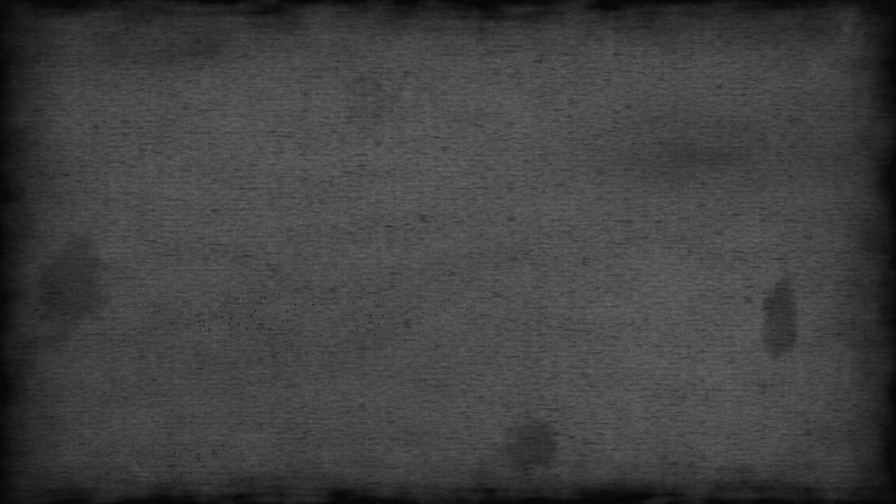
Reproduce this texture procedurally as a Shadertoy shader.

```glsl
// Worn charcoal cloth with dark, scuffed borders and a few faint blotches.
// Exponential edge falloff times soft stains, mottled with gradient noise;
// stretched noise gives broken threads and scratches, hashed cells the flecks.

#define CLOTH_TONE 0.312
#define EDGE_WIDTHS vec4(0.088, 0.076, 0.050, 0.055) // left, right, bottom, top
#define EDGE_FLOOR 0.10
#define EDGE_RAGGED 0.022
#define MOTTLE 0.13
#define THREAD_ROWS 92.0
#define THREAD_DEPTH 0.045
#define GRAIN_DEPTH 0.19
#define SCRATCH_DEPTH 0.20
#define FLECK_DEPTH 0.50

float hash(vec2 p) {
    vec3 q = fract(p.xyx * vec3(0.1031, 0.1030, 0.0973));
    q += dot(q, q.yzx + 33.33);
    return fract((q.x + q.y) * q.z);
}

vec2 gradient(vec2 cell) {
    float angle = 6.2832 * hash(cell);
    return vec2(cos(angle), sin(angle));
}

// Gradient noise, roughly -0.7 to 0.7
float noise(vec2 p) {
    vec2 i = floor(p), f = fract(p);
    vec2 u = f * f * f * (f * (f * 6.0 - 15.0) + 10.0);
    vec2 e = vec2(1.0, 0.0);
    float low = mix(dot(gradient(i), f), dot(gradient(i + e), f - e), u.x);
    float high = mix(dot(gradient(i + e.yx), f - e.yx),
                     dot(gradient(i + 1.0), f - 1.0), u.x);
    return mix(low, high, u.y);
}

float fbm(vec2 p) {
    float sum = 0.0, amp = 0.6;
    for (int i = 0; i < 5; i++) {
        sum += amp * noise(p);
        p = mat2(1.6, 1.2, -1.2, 1.6) * p + 17.3;
        amp *= 0.6;
    }
    return sum;
}

// Soft gaussian patch
float smudge(vec2 p, vec2 centre, vec2 radius) {
    vec2 q = (p - centre) / radius;
    return exp(-dot(q, q));
}

// Blotch with a frayed, gradual outline
float blotch(vec2 p, vec2 centre, vec2 radius, float wobble) {
    float d = length((p - centre) / radius) + wobble;
    return (1.0 - smoothstep(0.55, 1.2, d)) * (1.0 + 0.6 * wobble);
}

// Small slanted marks scattered along rows
float flecks(vec2 p, vec2 cells, float chance) {
    vec2 g = p * cells, id = floor(g);
    vec2 jitter = vec2(hash(id + 3.1), hash(id + 8.7)) - 0.5;
    vec2 q = fract(g) - 0.5 - 0.45 * jitter;
    q.x += q.y * 0.9 * jitter.x;
    float mark = 1.0 - smoothstep(0.08, 0.30, length(q));
    return mark * step(1.0 - chance, hash(id + 41.0));
}

// Darkening towards the four scuffed borders
float borders(vec2 p, float width, float rough) {
    vec4 d = vec4(p.x, width - p.x, p.y, 1.0 - p.y);
    float drag = noise(p * vec2(5.0, 45.0)) + 0.6 * noise(p * vec2(14.0, 95.0));
    d += EDGE_RAGGED * (rough * 1.5 + vec4(0.4, 0.4, 0.9, 0.9) * drag);
    vec4 lit = 1.0 - exp(-max(d, 0.0) / EDGE_WIDTHS);
    return mix(EDGE_FLOOR, 1.0, lit.x * lit.y * lit.z * lit.w);
}

// Broken threads, fine grain and short dark scratches
float weave(vec2 p, float patchy) {
    float bend = 0.7 * noise(p * vec2(7.0, 12.0));
    float strength = max(0.0, 0.5 + 1.6 * noise(p * vec2(14.0, 40.0)));
    float rows = sin(6.2832 * (p.y * THREAD_ROWS + bend)) * strength;
    float columns = noise(p * vec2(110.0, 9.0));
    float grain = noise(p * vec2(55.0, 180.0)) + 0.75 * noise(p * vec2(160.0, 210.0) + 31.0);
    float scratch = smoothstep(0.16, 0.5, noise(p * vec2(34.0, 135.0) + 60.0));
    scratch += 0.7 * smoothstep(0.2, 0.5, noise(p * vec2(80.0, 170.0) + 90.0));
    return THREAD_DEPTH * (rows + 0.7 * columns) + GRAIN_DEPTH * grain
         - SCRATCH_DEPTH * scratch * clamp(0.65 - 1.3 * patchy, 0.15, 1.3);
}

void mainImage(out vec4 fragColor, in vec2 fragCoord) {
    vec2 p = fragCoord / iResolution.y;
    float width = iResolution.x / iResolution.y;
    float rough = fbm(p * 11.0);
    float smear = fbm(p * vec2(5.0, 17.0) + 5.0);
    float tone = CLOTH_TONE * borders(p, width, rough);

    // Broad light and shade
    float shade = 1.0 + MOTTLE * (0.8 * smear + 0.6 * rough);
    shade += 0.05 * smudge(p, vec2(0.95, 0.72), vec2(0.42, 0.20));
    shade += 0.05 * smudge(p, vec2(1.33, 0.30), vec2(0.22, 0.20));
    shade -= 0.13 * smudge(p, vec2(0.45, 0.28), vec2(0.45, 0.20));
    shade -= 0.24 * smudge(p, vec2(1.40, 0.70), vec2(0.23, 0.09)) * (1.0 + 1.5 * smear);
    shade -= 0.26 * smudge(p, vec2(0.34, 0.90), vec2(0.15, 0.04)) * (1.0 + 1.5 * smear);
    shade -= 0.18 * smudge(p, vec2(1.53, 0.94), vec2(0.13, 0.03));

    // Blotches and the smear at the foot
    shade -= 0.22 * blotch(p, vec2(0.14, 0.43), vec2(0.075, 0.090), rough);
    shade -= 0.33 * blotch(p, vec2(1.547, 0.37), vec2(0.040, 0.080), rough * 0.7);
    shade -= 0.28 * blotch(p, vec2(1.05, 0.115), vec2(0.068, 0.056), rough * 0.8);
    shade -= 0.12 * blotch(p, vec2(0.75, 0.80), vec2(0.065, 0.060), rough * 1.5);
    shade -= 0.60 * smudge(p, vec2(1.20, 0.018), vec2(0.06, 0.012));

    // Flecks: a loose band at lower left, a fainter one near the foot
    float band = smudge(p, vec2(0.56, 0.37), vec2(0.36, 0.07));
    float foot = smudge(p, vec2(0.36, 0.08), vec2(0.25, 0.06));
    float marks = flecks(p, vec2(115.0, 85.0), 0.12) * band
                + 0.7 * flecks(p + 2.0, vec2(105.0, 75.0), 0.22) * foot;

    tone *= shade * (1.0 + weave(p, smear)) * (1.0 - FLECK_DEPTH * marks);
    tone += 0.05 * smudge(p, vec2(1.69, 0.955), vec2(0.045, 0.035)) * (1.0 + 2.0 * rough);
    fragColor = vec4(vec3(clamp(tone + 0.004, 0.0, 1.0)), 1.0);
}
```
